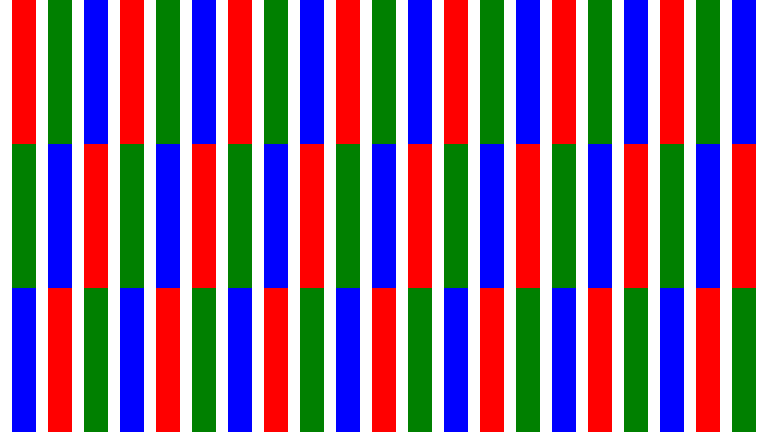
Write a Shadertoy shader that draws this pattern.

```glsl
// Vertical red, green and blue bars on white, with the colour order shifting in each of three rows.

const float BARS_PER_HEIGHT = 12.0;      // bar pitch is 1/12 of the canvas height
const float ROWS = 3.0;
const float BAR_WIDTH = 2.0 / 3.0;       // share of the pitch
const float FIRST_CELL_START = 1.0 / 6.0; // left edge of the first cell, in pitches

const vec3 WHITE = vec3(1.0);
const vec3 RED   = vec3(1.0, 0.0, 0.0);
const vec3 GREEN = vec3(0.0, 0.5, 0.0);
const vec3 BLUE  = vec3(0.0, 0.0, 1.0);

// Colours cycle along a row and step back by one for each row upwards.
vec3 barColor(float column, float row) {
    float phase = mod(column + ROWS - 1.0 - row + 0.5, 3.0);
    return phase < 1.0 ? RED : phase < 2.0 ? GREEN : BLUE;
}

// Pixel coverage of the region where dist is negative.
float coverage(float dist, float pixel) {
    return clamp(0.5 - dist / pixel, 0.0, 1.0);
}

void mainImage(out vec4 fragColor, in vec2 fragCoord) {
    vec2 p = fragCoord / iResolution.y;
    float pixel = 1.0 / iResolution.y;

    // Columns, each with its bar centred in the cell
    float x = p.x * BARS_PER_HEIGHT - FIRST_CELL_START;
    float column = floor(x);
    float barDist = abs(fract(x) - 0.5) - 0.5 * BAR_WIDTH;

    // Rows, blended across the nearest boundary
    float y = p.y * ROWS;
    float boundary = floor(y + 0.5);
    float above = coverage(boundary - y, pixel * ROWS);
    vec3 bar = mix(barColor(column, boundary - 1.0), barColor(column, boundary), above);

    vec3 color = mix(WHITE, bar, coverage(barDist, pixel * BARS_PER_HEIGHT));
    fragColor = vec4(color, 1.0);
}
```
